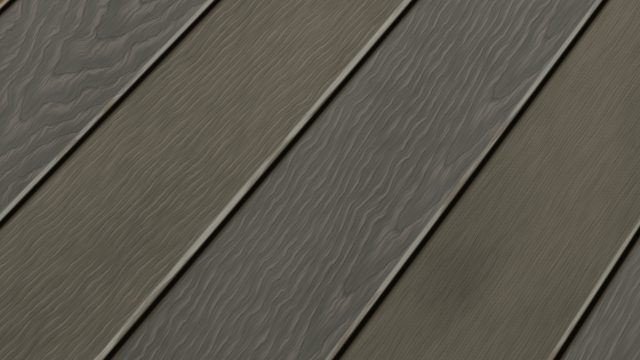
Reproduce this texture procedurally as a WebGL 2 fragment shader.

```glsl
#version 300 es
precision highp float;
// Diagonal stained wood boards in mild perspective, with pale bevels and dark gaps.

#define GAP_WIDTH 0.030
#define BEVEL_WIDTH 0.036
#define PORE_SCALE vec2(62.0, 11.0)
#define FIBRE_SCALE vec2(110.0, 7.0)
#define OLIVE vec3(0.350, 0.332, 0.284)
#define SLATE vec3(0.326, 0.322, 0.294)
#define VEIN vec3(0.450, 0.425, 0.390)
#define BEVEL vec3(0.620, 0.605, 0.560)
#define WORN vec3(0.400, 0.360, 0.300)
#define SHADOW vec3(0.220, 0.190, 0.140)
#define GAP vec3(0.045, 0.035, 0.020)
#define TAN vec3(0.360, 0.270, 0.160)

uniform vec2 u_resolution;
out vec4 fragColor;

// Per board: arch centre, ring count, ring drift along the board, waviness.
const vec4 BOARDS[5] = vec4[5](
    vec4(0.62, 10.0, 6.5, 0.050),
    vec4(-0.30, 25.0, 3.5, 0.016),
    vec4(0.84, 19.0, 4.5, 0.024),
    vec4(1.40, 52.0, 3.0, 0.009),
    vec4(0.30, 28.0, 3.0, 0.015));

vec2 hash2(vec2 p) {
    vec3 q = fract(p.xyx * vec3(0.1031, 0.1030, 0.0973));
    q += dot(q, q.yzx + 33.33);
    return fract((q.xx + q.yz) * q.zy);
}

// Cellular noise: distance to the nearest scattered point.
float cells(vec2 p) {
    vec2 base = floor(p);
    float nearest = 2.0;
    for (int y = -1; y <= 1; y++) {
        for (int x = -1; x <= 1; x++) {
            vec2 cell = base + vec2(x, y);
            nearest = min(nearest, length(cell + hash2(cell) - p));
        }
    }
    return nearest;
}

// Layered sines, each bent by the one before; roughly -1 to 1.
float waves(vec2 p) {
    float sum = 0.0, amp = 0.5;
    for (int i = 0; i < 4; i++) {
        sum += amp * sin(p.x + 1.7 * sin(p.y + 2.0 * sum));
        p = mat2(1.5, 0.7, -0.7, 1.5) * p + 2.3;
        amp *= 0.58;
    }
    return sum;
}

void main() {
    vec2 p = gl_FragCoord.xy / u_resolution.y;
    float down = 1.0 - p.y;

    // Perspective coordinates: across counts boards, along follows their length.
    float across = (p.x - 0.597 + 0.969 * down) / (0.569 + 0.095 * down - 0.018 * p.x);
    float along = 0.7 * (down - p.x);
    float id = floor(across);
    float f = across - id;
    float soft = fwidth(across);
    vec4 board = BOARDS[int(clamp(id + 1.0, 0.0, 4.0))];
    vec2 local = vec2(f, along + 7.3 * id);

    // Growth rings: arches near the centre, straight lines away from it.
    float bend = board.w * (waves(local.yx * vec2(11.0, 5.0)) + 0.45 * waves(local.yx * vec2(34.0, 13.0)));
    vec2 toKnot = vec2(f - 0.32, along + 0.34) * vec2(6.0, 8.0);
    float knot = exp(-dot(toKnot, toKnot)) * step(abs(id - 2.0), 0.5);
    float side = f + bend - board.x;
    float rings = board.y * sqrt(side * side + 0.006) + board.z * along + 1.6 * knot;
    float phase = fract(rings);
    float blur = clamp(fwidth(rings), 0.02, 0.5);
    float vein = smoothstep(0.0, 0.10 + blur, phase) * (1.0 - smoothstep(0.22, 0.75, phase));
    vein *= 1.0 - 0.6 * smoothstep(0.15, 0.5, blur);

    // Pores and fibres stretched along the board.
    float pores = 1.0 - smoothstep(0.15, 0.75, cells(vec2(f + bend, local.y) * PORE_SCALE + 40.0));
    float fibre = cells(local * FIBRE_SCALE + 90.0) - 0.5;
    float cloud = waves(local * vec2(5.0, 3.0));

    // Stained face.
    vec3 color = mix(OLIVE, SLATE, mod(id, 2.0));
    color = mix(color, TAN, step(id, -1.5));
    color *= 0.93 + 0.12 * phase + 0.05 * cloud + 0.10 * fibre - 0.10 * knot;
    float strength = 0.72 - 0.28 * smoothstep(30.0, 50.0, board.y);
    color = mix(color, VEIN, strength * vein * (0.45 + 0.55 * pores));
    color += 0.018 * (pores - 0.4);
    color *= 0.95 + 0.09 * p.y + 0.03 * p.x;

    // Signed distance from the nearest seam, in boards.
    float seam = f > 0.5 ? f - 1.0 : f;
    float shade = smoothstep(-0.002, 0.002, seam) * (1.0 - smoothstep(GAP_WIDTH, GAP_WIDTH + 0.030, seam));
    color = mix(color, SHADOW, 0.85 * shade);

    // Pale bevel, worn in patches.
    float width = BEVEL_WIDTH + 0.016 * exp(-id * id);
    float bevel = smoothstep(-width - soft, -width + 0.010 + soft, seam) * (1.0 - smoothstep(-soft, soft, seam));
    float wear = smoothstep(0.10, 0.75, waves(vec2(local.y * 9.0, f * 24.0)) + 0.35 * pores);
    float crest = 1.0 - 0.30 * smoothstep(0.25, 0.75, abs(seam / width + 0.5) * 1.5);
    vec3 edge = mix(BEVEL, WORN, 0.65 * wear) * crest * (0.96 + 0.12 * fibre);
    color = mix(color, edge, bevel * (0.80 + 0.15 * exp(-id * id)));

    // Dark gap beside the bevel.
    float gap = smoothstep(-soft, soft, seam) * (1.0 - smoothstep(GAP_WIDTH - soft, GAP_WIDTH + soft, seam));
    color = mix(color, GAP, gap);
    fragColor = vec4(color, 1.0);
}
```
